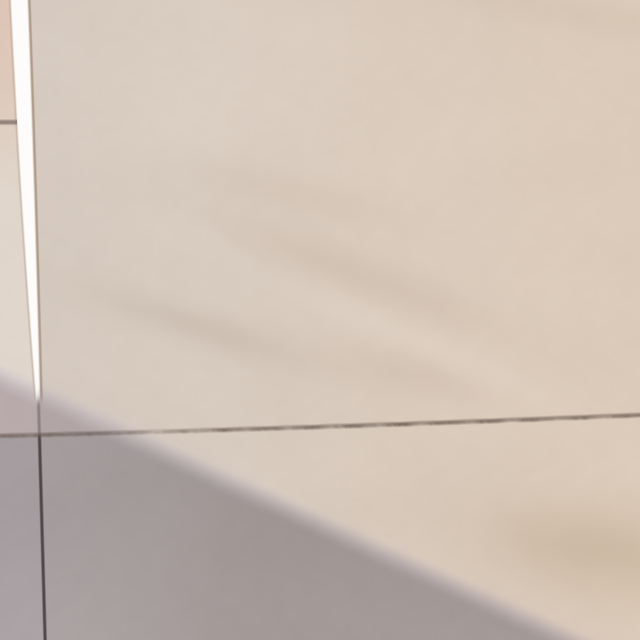
A WebGL 1 fragment shader for this texture:

```glsl
precision highp float;
// Pale stone wall tiles with thin seams, a bright gap and a soft diagonal shadow.
uniform vec2 u_resolution;

// Soft elongated blot, tilted downwards to the right.
float streak(vec2 p, vec2 center, vec2 size, float slope) {
  vec2 along = normalize(vec2(1.0, slope));
  vec2 d = p - center;
  vec2 q = vec2(dot(d, along), dot(d, vec2(-along.y, along.x))) / size;
  return exp(-dot(q, q));
}

// Layered sines, each turned and bent by the last.
float mottle(vec2 p) {
  float sum = 0.0;
  float amp = 0.5;
  for (int i = 0; i < 5; i++) {
    sum += amp * sin(p.x + 1.7 * sin(p.y * 0.8)) * sin(p.y + 1.3);
    p = mat2(1.3, 1.1, -1.1, 1.3) * p + sum + 2.1;
    amp *= 0.6;
  }
  return sum;
}

// Antialiased line of given half width and softness.
float line(float d, float halfWidth, float soft) {
  return 1.0 - smoothstep(halfWidth - soft, halfWidth + soft, abs(d));
}

void main() {
  vec2 p = gl_FragCoord.xy / u_resolution;
  float grain = mottle(p * vec2(12.0, 16.0));
  float fine = mottle(p * vec2(90.0, 75.0));

  // Geometry of the seams and the gap
  float seamY = 0.319 + 0.024 * p.x + 0.0086 * p.x * p.x;
  float drop = 1.0 - p.y;
  float gapLeft = 0.017 + 0.048 * drop + 0.025 * drop * drop;
  float gapRight = 0.043 + 0.036 * drop - 0.009 * drop * drop;
  float seamX = 0.0705 - 0.028 * p.y;
  float leftSide = 1.0 - smoothstep(-0.002, 0.002, p.x - seamX);
  float below = 1.0 - smoothstep(-0.003, 0.003, p.y - seamY);

  // Lit wall, warmer to the right
  vec3 color = mix(vec3(0.835, 0.79, 0.75), vec3(0.862, 0.795, 0.727), smoothstep(0.0, 1.1, p.x));
  color += vec3(0.015, 0.014, 0.013) * streak(p, vec2(0.35, 0.86), vec2(0.32, 0.2), -0.3);
  color -= vec3(0.035, 0.04, 0.044) * streak(p, vec2(0.31, 0.49), vec2(0.17, 0.027), -0.32);
  color -= vec3(0.024, 0.03, 0.035) * streak(p, vec2(0.55, 0.575), vec2(0.24, 0.033), -0.4);
  color -= vec3(0.02, 0.025, 0.028) * streak(p, vec2(0.65, 0.415), vec2(0.12, 0.035), -0.25);
  color -= vec3(0.018, 0.022, 0.026) * streak(p, vec2(0.45, 0.7), vec2(0.16, 0.03), -0.25);
  color -= vec3(0.02, 0.022, 0.024) * streak(p, vec2(0.86, 0.99), vec2(0.25, 0.03), -0.2);
  color += vec3(0.015, 0.018, 0.02) * streak(p, vec2(0.63, 0.475), vec2(0.26, 0.026), -0.46);
  color -= below * vec3(0.055, 0.065, 0.08) * streak(p, vec2(0.93, 0.14), vec2(0.2, 0.07), -0.2);
  vec3 leftTile = mix(vec3(0.88, 0.84, 0.80), vec3(0.87, 0.78, 0.72), smoothstep(0.65, 0.95, p.y));
  color = mix(color, leftTile, leftSide);
  color += 0.007 * grain + 0.004 * fine;

  // Diagonal shadow with a lavender penumbra
  float edge = p.y - (0.415 - 0.46 * p.x);
  float shadow = 1.0 - smoothstep(-0.03, 0.02, edge);
  vec3 shade = mix(vec3(0.645, 0.615, 0.615), vec3(0.618, 0.58, 0.572), smoothstep(0.05, 0.5, p.x));
  shade += vec3(0.022, 0.02, 0.02) * smoothstep(0.25, 0.0, p.y);
  shade = mix(vec3(0.695, 0.645, 0.645), shade, below);
  shade += leftSide * mix(vec3(0.03, 0.025, 0.03), vec3(0.0, 0.0, 0.012), below);
  color = mix(color, shade + 0.006 * grain + 0.004 * fine, shadow);
  color += vec3(-0.012, -0.008, 0.016) * exp(-pow(edge / 0.018, 2.0));

  // Bright gap, tapering to a point, with a brown rim
  float gapFade = smoothstep(0.365, 0.385, p.y);
  float gap = smoothstep(-0.002, 0.002, p.x - gapLeft) * smoothstep(-0.002, 0.002, gapRight - p.x);
  color = mix(color, vec3(0.58, 0.49, 0.42), 0.6 * gapFade * line(p.x - gapRight - 0.003, 0.0018, 0.0016));
  color = mix(color, vec3(0.70, 0.61, 0.55), 0.4 * gapFade * line(p.x - gapLeft + 0.002, 0.0015, 0.0015));
  color = mix(color, vec3(0.995, 0.99, 0.98), gap * gapFade);

  // Dark seams
  float vertical = line(p.x - seamX, 0.0024, 0.0018);
  float verticalFade = 0.35 * smoothstep(0.40, 0.36, p.y) + 0.5 * below;
  color = mix(color, vec3(0.25, 0.22, 0.22), vertical * verticalFade);
  float faint = 0.65 - 0.3 * streak(p, vec2(0.25, 0.325), vec2(0.07, 0.1), 0.0);
  float horizontal = line(p.y - seamY + 0.0007 * fine, 0.0032, 0.0028);
  color = mix(color, vec3(0.42, 0.36, 0.33), horizontal * (faint + 0.25 * fine));
  float upper = line(p.y - 0.809, 0.0035, 0.0025) * step(p.x, gapLeft);
  color = mix(color, vec3(0.48, 0.42, 0.39), 0.75 * upper);

  gl_FragColor = vec4(clamp(color, 0.0, 1.0), 1.0);
}
```
